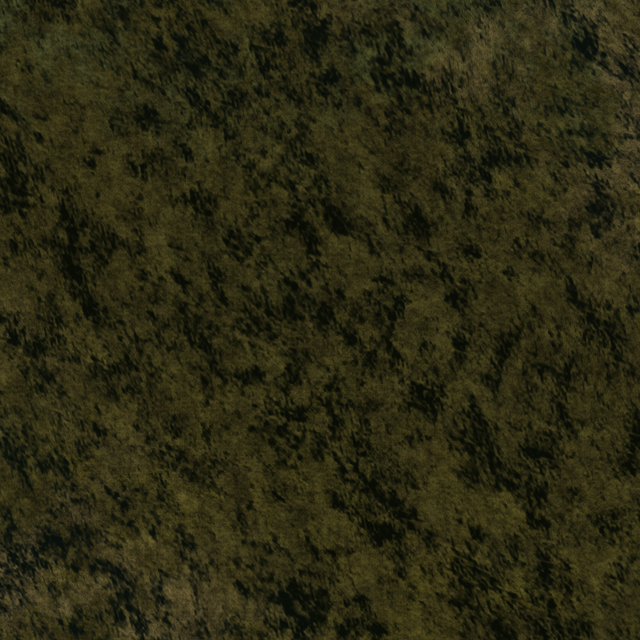
A WebGL 1 fragment shader for this texture:

```glsl
precision highp float;

uniform vec2 u_resolution;

const vec3 CREVICE = vec3(0.035, 0.048, 0.020);
const vec3 SOIL = vec3(0.208, 0.190, 0.082);
const vec3 DUST = vec3(0.325, 0.285, 0.170);
const vec3 MOSS = vec3(0.270, 0.245, 0.085);
const vec3 LICHEN = vec3(0.215, 0.250, 0.145);

float hash(vec2 p) {
  return fract(sin(dot(p, vec2(127.1, 311.7))) * 43758.5453);
}

float valueNoise(vec2 p) {
  vec2 cell = floor(p);
  vec2 f = fract(p);
  vec2 w = f * f * (3.0 - 2.0 * f);
  float low = mix(hash(cell), hash(cell + vec2(1.0, 0.0)), w.x);
  float high = mix(hash(cell + vec2(0.0, 1.0)), hash(cell + vec2(1.0, 1.0)), w.x);
  return mix(low, high, w.y);
}

// Normalised layered noise; gain sets the strength of the fine layers
float fbm(vec2 p, float gain) {
  float sum = 0.0;
  float total = 0.0;
  float amplitude = 1.0;
  for (int i = 0; i < 5; i++) {
    sum += amplitude * valueNoise(p);
    total += amplitude;
    amplitude *= gain;
    p = mat2(1.97, 0.31, -0.31, 1.97) * p + 17.3;
  }
  return sum / total;
}

// Coordinates along and across the slope, stretched along it
vec2 slopeSpace(vec2 p, float angle, float stretch) {
  float c = cos(angle);
  float s = sin(angle);
  return vec2((c * p.x + s * p.y) / stretch, c * p.y - s * p.x);
}

// Soft-edged region broken up by cloudy noise
float patchMask(vec2 p, float region, float scale) {
  return region * smoothstep(0.36, 0.70, fbm(p * scale, 0.80));
}

void main() {
  vec2 uv = gl_FragCoord.xy / u_resolution;

  // Rough relief running down to the right
  vec2 bend = vec2(valueNoise(uv * 6.0), valueNoise(uv * 6.0 + 31.0)) - 0.5;
  vec2 bent = uv + 0.025 * bend;
  float relief = fbm(slopeSpace(bent, -0.95, 1.7) * 21.0 + 5.0, 1.04);
  float grain = fbm(slopeSpace(bent, -0.70, 1.3) * 34.0 + 43.0, 1.05);

  // Dusty opposite corners, mossy bottom, lichen near the top
  float diagonal = dot(uv - 0.5, vec2(0.7071));
  float corners = smoothstep(0.22, 0.58, abs(diagonal));
  float bottom = 1.0 - smoothstep(0.10, 0.60, uv.y);
  float top = smoothstep(0.68, 0.95, uv.y);
  float dust = patchMask(uv + 3.0, corners, 10.0);
  float moss = patchMask(uv + 9.0, 0.15 + 0.50 * bottom, 13.0);
  float lichen = patchMask(uv + 14.0, 0.08 + 0.50 * top, 11.0);

  vec3 surface = mix(SOIL, MOSS, moss);
  surface = mix(surface, LICHEN, lichen);
  surface = mix(surface, DUST, dust);
  surface *= 1.0 + 1.6 * (grain - 0.5);

  // Dark clefts, cooler where the ground is dusty
  vec3 cleft = CREVICE + vec3(0.0, 0.012, 0.022) * max(corners, 0.5 * top);
  float exposed = smoothstep(0.29, 0.58, relief);
  gl_FragColor = vec4(mix(cleft, surface, exposed), 1.0);
}
```
